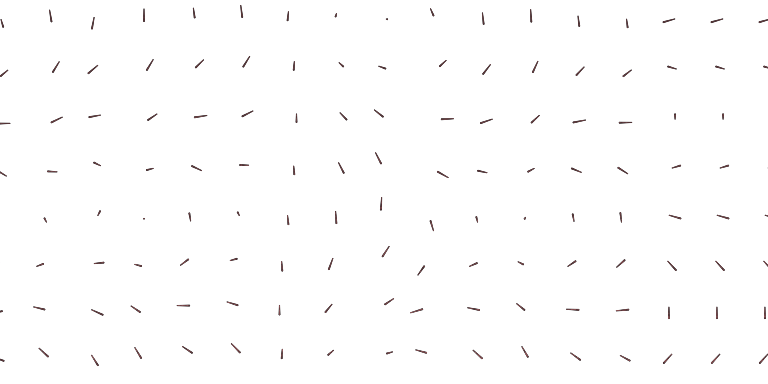
A WebGL 1 fragment shader for this pattern:

```glsl
precision highp float;

// Sheet of small tapered needles on white, 16 columns by 8 rows.
// Each column holds one needle in space; each row turns it an eighth of a turn
// about a vertical axis, seen from above at a slant. The right edge cuts a last one.

uniform vec2 u_resolution;

const vec2  GRID = vec2(16.0, 8.0);
const float STEP = 1.0 / 48.0;         // unit of orbit radius and lift, in cells
const float TURN = 0.78539816;         // rotation per row
const float SLANT = 0.70;              // vertical squash of the view
const float NEEDLE_LENGTH = 0.25;      // in cells
const float BUTT_RADIUS = 0.021;
const float TIP_RADIUS = 0.013;
const vec3  PAPER = vec3(1.0);
const vec3  EDGE_COLOR = vec3(0.15, 0.11, 0.12);
const vec3  CORE_DARK = vec3(0.30, 0.19, 0.20);
const vec3  CORE_WARM = vec3(0.58, 0.34, 0.35);

// Pose of a needle: orbit radius, orbit angle, lift, heading, elevation (degrees).
struct Pose { float radius; float angle; float lift; float heading; float elevation; };

Pose columnPose(float column) {
  if (column < 0.5)  return Pose(4.5, 28.0, -2.0, -10.0, -8.0);
  if (column < 1.5)  return Pose(9.2, 16.0, 2.0, -10.0, 27.0);
  if (column < 2.5)  return Pose(3.2, -112.0, 1.8, 11.0, 24.0);
  if (column < 3.5)  return Pose(8.5, 0.0, 3.0, 0.0, 44.0);
  if (column < 4.5)  return Pose(9.0, 13.0, 5.0, -6.0, 6.0);
  if (column < 5.5)  return Pose(7.8, 11.0, 7.4, -8.0, 30.0);
  if (column < 6.5)  return Pose(8.5, 0.0, 2.0, 90.0, 86.0);
  if (column < 7.5)  return Pose(7.3, 0.0, 3.8, 173.0, 58.0);
  if (column < 8.5)  return Pose(6.0, 153.0, 8.6, 185.0, 46.0);
  if (column < 9.5)  return Pose(15.5, 0.0, 1.0, -14.0, -10.0);
  if (column < 10.5) return Pose(7.2, 25.0, 1.0, -6.0, 21.0);
  if (column < 11.5) return Pose(8.0, 22.0, 3.1, -5.0, 51.0);
  if (column < 12.5) return Pose(4.3, 38.0, 0.6, -6.0, 10.0);
  if (column < 13.5) return Pose(3.5, 62.0, -0.4, -5.0, -3.0);
  return Pose(4.2, -43.0, 1.3, 90.0, 22.0);
}

// Point on a horizontal circle, raised by height, in the slanted view.
vec2 project(float radius, float angle, float height) {
  return vec2(radius * sin(angle), SLANT * (radius * cos(angle) + height));
}

float hash(vec2 p) {
  return fract(sin(dot(p, vec2(41.3, 289.1))) * 4375.85);
}

// Smooth noise along the needle, different for each seed.
float grain(float x, float seed) {
  float i = floor(x);
  float f = fract(x);
  return mix(hash(vec2(i, seed)), hash(vec2(i + 1.0, seed)), f * f * (3.0 - 2.0 * f));
}

void main() {
  vec2 p = gl_FragCoord.xy / u_resolution * GRID;
  float pixel = GRID.y / u_resolution.y;

  // Cells are centred on whole columns; rows count down from the top.
  float column = floor(p.x + 0.5);
  float row = GRID.y - 1.0 - floor(p.y);
  vec2 local = vec2(p.x - column, fract(p.y) - 0.5);

  // Turn the needle for this row and project it.
  Pose pose = columnPose(column);
  float turn = row * TURN;
  float elevation = radians(pose.elevation);
  vec2 center = project(pose.radius, turn + radians(pose.angle), 0.0) * STEP;
  center.y += pose.lift * STEP;
  vec2 axis = NEEDLE_LENGTH * project(cos(elevation), turn + radians(pose.heading), sin(elevation));

  // Tapered segment from butt to tip.
  vec2 fromButt = local - center + 0.5 * axis;
  float along = clamp(dot(fromButt, axis) / max(dot(axis, axis), 0.00001), 0.0, 1.0);
  float radius = mix(BUTT_RADIUS, TIP_RADIUS, along);
  float dist = length(fromButt - along * axis);
  float cover = 1.0 - smoothstep(-0.5 * pixel, 0.5 * pixel, dist - radius);

  // Dark rim around a mottled core that warms toward the lower rows.
  float mottle = grain(along * 7.0, column + row * 19.0);
  float warmth = (0.3 + 0.7 * row / (GRID.y - 1.0)) * mottle;
  vec3 core = mix(CORE_DARK, CORE_WARM, warmth);
  vec3 ink = mix(core, EDGE_COLOR, smoothstep(0.4, 1.0, dist / radius));

  gl_FragColor = vec4(mix(PAPER, ink, cover), 1.0);
}
```
